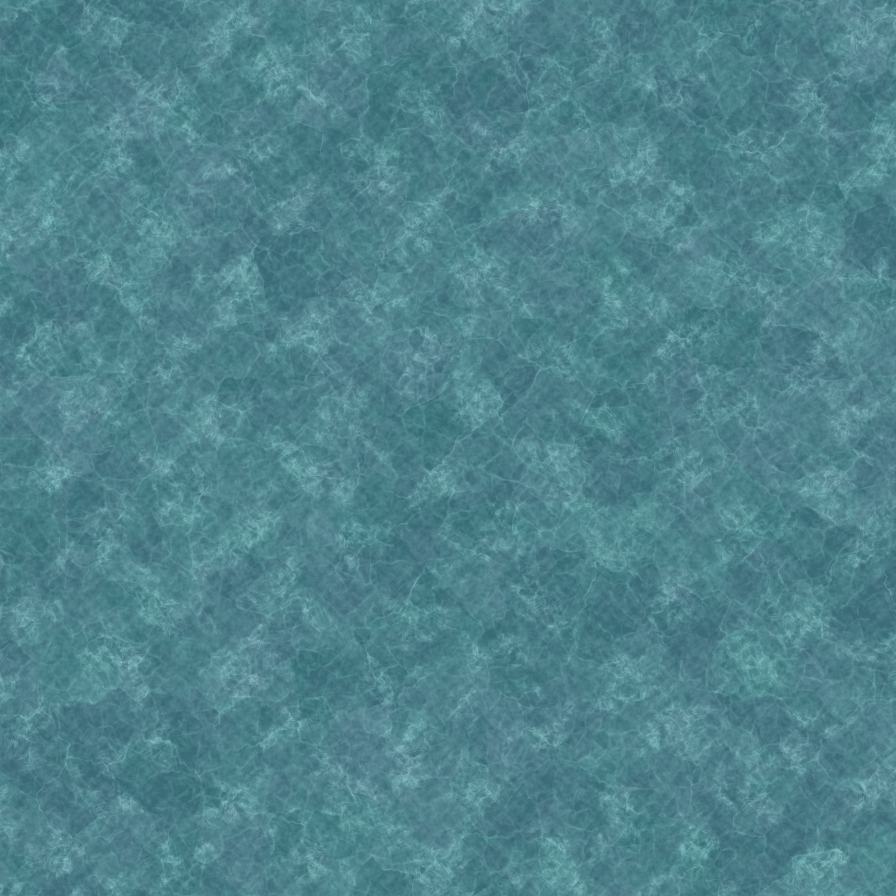
Write a Shadertoy shader that draws this texture.

```glsl
// Teal mineral surface: overlapping translucent crystal plates with pale seams.
// Three sizes of warped cellular noise set the plates and seams, while layered
// sines and small cells add mottling and clustered patches of bright chips.

const vec3 DEEP_TEAL  = vec3(0.268, 0.465, 0.506);
const vec3 PALE_AQUA  = vec3(0.440, 0.660, 0.680);
const vec3 VIOLET_TINT = vec3(0.026, -0.010, 0.010);
const float SEAM_WIDTH = 0.0024;
const int CELL_LAYERS = 3;

vec2 hash2(vec2 cell, float seed) {
    vec3 q = fract(vec3(cell.xyx + seed * 17.3) * vec3(0.1031, 0.1030, 0.0973));
    q += dot(q, q.yzx + 33.33);
    return fract((q.xx + q.yz) * q.zy);
}

// Layered sines, each octave turned and bent; spans about -1 to 1.
float layeredSines(vec2 p, int octaves, float seed) {
    const mat2 TURN = mat2(0.80, 0.60, -0.60, 0.80);
    float sum = 0.0, amplitude = 0.5;
    p += seed * vec2(7.1, 3.7);
    for (int i = 0; i < octaves; i++) {
        p += 0.75 * sin(p.yx * vec2(0.73, 0.61) + seed);
        sum += amplitude * sin(p.x) * sin(p.y);
        p = TURN * p * 1.9 + 2.3;
        amplitude *= 0.62;
    }
    return sum;
}

// Cellular noise: x = distance to the border, yz = two random values per cell.
vec3 crystalCells(vec2 p, float seed) {
    vec2 base = floor(p), local = fract(p);
    vec2 nearest = vec2(9.0), second = vec2(9.0), owner = base;
    for (int y = -1; y <= 1; y++) {
        for (int x = -1; x <= 1; x++) {
            vec2 cell = vec2(x, y);
            vec2 toSite = cell + hash2(base + cell, seed) - local;
            if (dot(toSite, toSite) < dot(nearest, nearest)) {
                second = nearest;
                nearest = toSite;
                owner = base + cell;
            } else if (dot(toSite, toSite) < dot(second, second)) {
                second = toSite;
            }
        }
    }
    float gap = dot(second, second) - dot(nearest, nearest);
    float border = 0.5 * gap / max(length(second - nearest), 0.001);
    return vec3(border, hash2(owner, seed + 5.0));
}

// Thin bright threads where the layered sines cross zero.
float threads(vec2 p, int octaves, float seed) {
    float ridge = 1.0 - min(1.0, abs(layeredSines(p, octaves, seed)) * 2.6);
    return ridge * ridge;
}

void mainImage(out vec4 fragColor, in vec2 fragCoord) {
    vec2 uv = fragCoord / iResolution.y;

    // Bend the plate outlines so that they look broken rather than straight.
    vec2 bend = vec2(layeredSines(uv * 60.0, 4, 1.0),
                     layeredSines(uv * 60.0, 4, 2.0));

    // Plates and shards: flat tones with soft seams between them.
    float tone = 0.0, hue = 0.0, seams = 0.0;
    float cellScale = 14.0, weight = 1.0;
    for (int i = 0; i < CELL_LAYERS; i++) {
        float seed = float(i) + 1.0;
        vec2 bentUv = uv + bend * 0.15 / cellScale;
        vec3 cell = crystalCells(bentUv * cellScale, seed);
        float border = cell.x / cellScale;
        float inside = smoothstep(0.0, SEAM_WIDTH, border);
        float seam = 1.0 - smoothstep(0.0, SEAM_WIDTH, border);
        float broken = smoothstep(-0.35, 0.4, layeredSines(uv * 60.0, 3, seed + 6.0));
        tone += weight * inside * (cell.y - 0.5);
        hue += weight * inside * (cell.z - 0.5);
        seams += weight * seam * broken;
        cellScale *= 1.95;
        weight *= 0.78;
    }

    // Froth gathers in small patches and on the paler plates.
    float cloud = layeredSines(uv * 44.0, 5, 11.0);
    float patches = smoothstep(-0.12, 0.62, cloud + 0.25 * tone);
    float coarse = threads(uv * 150.0 + bend, 4, 13.0);
    float flecks = smoothstep(0.02, 0.42, layeredSines(uv * 290.0, 3, 17.0));
    vec3 chip = crystalCells((uv + bend * 0.004) * 90.0, 31.0);
    float chipEdge = 1.0 - smoothstep(0.0, 0.2, chip.x);
    float froth = patches * (0.05 + 0.45 * coarse + 0.40 * flecks
                             + 0.45 * chip.y * chip.y + 0.25 * chipEdge);

    // Mottling inside the plates, with faint hairlines everywhere.
    float mottle = layeredSines(uv * 130.0, 4, 19.0);
    float grain = layeredSines(uv * 370.0, 2, 23.0);

    float light = 0.06 + 0.25 * tone + 0.35 * seams + 0.66 * froth;
    light += 0.18 * mottle + 0.24 * grain + 0.14 * coarse;
    light += 0.14 * (chip.z - 0.5);
    light = clamp(light, -0.22, 1.3);

    float violet = 0.75 * hue + 0.3 * layeredSines(uv * 40.0, 3, 29.0);
    vec3 color = mix(DEEP_TEAL, PALE_AQUA, light);
    color += VIOLET_TINT * clamp(violet, -0.8, 0.8);
    fragColor = vec4(color, 1.0);
}
```
